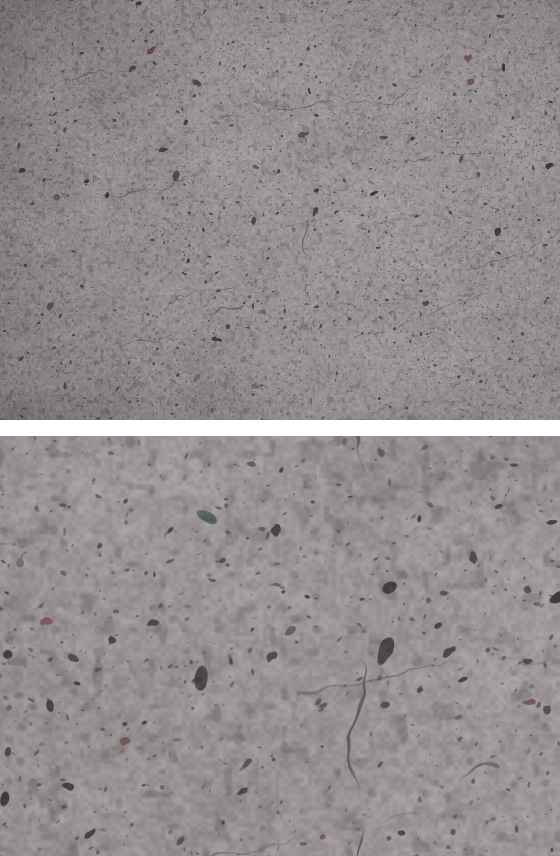
Top: the whole. Bottom: its middle third, enlarged.
A Shadertoy shader for this texture:

```glsl
// Weathered grey concrete: a mottled, grainy, softly vignetted wall with
// three sizes of scattered pits and stones, and thin cracks made from
// straight segments whose coordinates are bent by noise.

#define WALL_COLOR   vec3(0.608, 0.588, 0.600)
#define PIT_COLOR    vec3(0.235, 0.225, 0.230)
#define RUST_COLOR   vec3(0.390, 0.275, 0.255)
#define SLATE_COLOR  vec3(0.320, 0.345, 0.350)
#define GRAIN        0.120
#define MOTTLE       0.070
#define VIGNETTE     0.100
#define CRACK_WIDTH  0.0009
#define CRACK_DEPTH  0.62
#define CRACKS       9

float hash(vec2 p) {
    vec3 q = fract(p.xyx * vec3(0.1031, 0.1030, 0.0973));
    q += dot(q, q.yzx + 33.33);
    return fract((q.x + q.y) * q.z);
}

float noise(vec2 p) {
    vec2 i = floor(p), f = fract(p);
    f = f * f * (3.0 - 2.0 * f);
    return mix(mix(hash(i), hash(i + vec2(1, 0)), f.x),
               mix(hash(i + vec2(0, 1)), hash(i + vec2(1, 1)), f.x), f.y);
}

float fbm(vec2 p) {
    float sum = 0.0, amp = 0.5;
    for (int i = 0; i < 4; i++) {
        sum += amp * noise(p);
        p = p * 2.07 + 17.3;
        amp *= 0.5;
    }
    return sum;
}

vec2 turn(vec2 p, float a) {
    return vec2(cos(a) * p.x + sin(a) * p.y, cos(a) * p.y - sin(a) * p.x);
}

// Scattered ragged ellipses: tone in rgb, coverage in a
vec4 scatter(vec2 p, float cells, float share, float rMin, float rMax, float seed) {
    vec4 result = vec4(PIT_COLOR, 0.0);
    float soft = max(0.6 / iResolution.y, 0.0008);
    float ragged = 0.6 + 0.8 * noise(p * 1.1 / rMax + seed);
    vec2 home = floor(p * cells);
    for (int y = -1; y <= 1; y++)
    for (int x = -1; x <= 1; x++) {
        vec2 cell = home + vec2(x, y);
        vec2 id = cell + seed;
        vec2 center = (cell + vec2(hash(id + 3.1), hash(id + 7.7))) / cells;
        float clump = 0.35 + 1.3 * noise(center * 7.0 + seed);
        if (hash(id + 11.3) > share * clump) continue;

        float size = hash(id + 19.9);
        float radius = mix(rMin, rMax, size * size) * ragged;
        float stretch = 1.0 + 0.6 * hash(id + 23.5);
        vec2 e = turn(p - center, 0.6 + 2.4 * (hash(id + 29.1) - 0.5));
        float d = length(e * vec2(1.0 / stretch, stretch)) - radius;
        float cover = smoothstep(soft, -soft, d);

        float kind = hash(id + 37.7);
        vec3 tone = kind < 0.17 ? RUST_COLOR : kind < 0.38 ? SLATE_COLOR : PIT_COLOR;
        tone *= 0.85 + 0.4 * hash(id + 41.3);
        if (cover > result.a) result = vec4(tone, cover);
    }
    return result;
}

// Coverage of one broken crack between two points
float crack(vec2 p, vec2 a, vec2 b, float seed) {
    vec2 ab = b - a;
    float t = dot(p - a, ab) / dot(ab, ab);
    float d = length(p - a - ab * clamp(t, 0.0, 1.0));
    float strength = noise(vec2(t * length(ab) * 24.0, seed));
    float soft = max(0.7 / iResolution.y, 0.0008);
    float width = CRACK_WIDTH * (0.4 + 1.3 * strength);
    return smoothstep(width + soft, width - soft, d)
         * smoothstep(0.12, 0.6, strength);
}

float cracks(vec2 p) {
    vec2 bend = vec2(fbm(p * 9.0), fbm(p * 9.0 + 51.0)) - 0.47;
    vec2 jitter = vec2(noise(p * 75.0), noise(p * 75.0 + 31.0)) - 0.5;
    vec2 q = p + 0.075 * bend + 0.009 * jitter;

    // Long upright crack, stronger than the others
    float cover = crack(q, vec2(0.745, 0.25), vec2(0.712, 0.67), 5.0);
    // Shallow cracks rising to the right
    for (int i = 0; i < CRACKS; i++) {
        float k = float(i);
        vec2 start = vec2(1.15 * fract(k * 0.618 + 0.11), 0.10 + 0.088 * k);
        float len = 0.16 + 0.38 * hash(vec2(k, 4.0));
        float slope = 0.10 + 0.32 * hash(vec2(k, 9.0));
        float weight = 0.5 + 0.45 * hash(vec2(k, 15.0));
        cover = max(cover, weight * crack(q, start, start + len * vec2(1.0, slope), k));
    }
    return cover;
}

void mainImage(out vec4 fragColor, in vec2 fragCoord) {
    vec2 p = fragCoord / iResolution.y;
    vec2 uv = fragCoord / iResolution.xy;

    // Broad light: dim corners, a darker and warmer left side
    vec2 c = uv - vec2(0.58, 0.50);
    float shade = -VIGNETTE * pow(dot(c, c) * 2.0, 1.2) + 0.028 * (uv.x - 0.5);
    vec3 color = WALL_COLOR + shade + vec3(0.006, 0.0, -0.003) * (1.0 - uv.x);

    // Mottling, slanted trowel streaks and fine grain
    color += MOTTLE * (fbm(p * 8.0) - 0.5);
    color += 0.045 * (fbm(turn(p, 0.3) * vec2(4.0, 24.0)) - 0.5);
    float grain = 0.5 * noise(p * 140.0) + 0.6 * noise(p * 310.0 + 9.0) - 0.55;
    color += GRAIN * grain;
    color -= 0.07 * smoothstep(0.66, 0.9, noise(p * 115.0 + 70.0));

    // Specks, pits and stones, from small to large
    vec4 specks = scatter(p, 95.0, 0.42, 0.0006, 0.0021, 100.0);
    vec4 pits = scatter(p, 40.0, 0.34, 0.0012, 0.0042, 300.0);
    vec4 stones = scatter(p, 14.0, 0.36, 0.0028, 0.0095, 500.0);
    color = mix(color, specks.rgb, 0.55 * specks.a);
    color = mix(color, PIT_COLOR, CRACK_DEPTH * cracks(p));
    color = mix(color, pits.rgb, 0.82 * pits.a);
    color = mix(color, stones.rgb + 0.10 * grain, 0.92 * stones.a);

    fragColor = vec4(clamp(color, 0.0, 1.0), 1.0);
}
```
